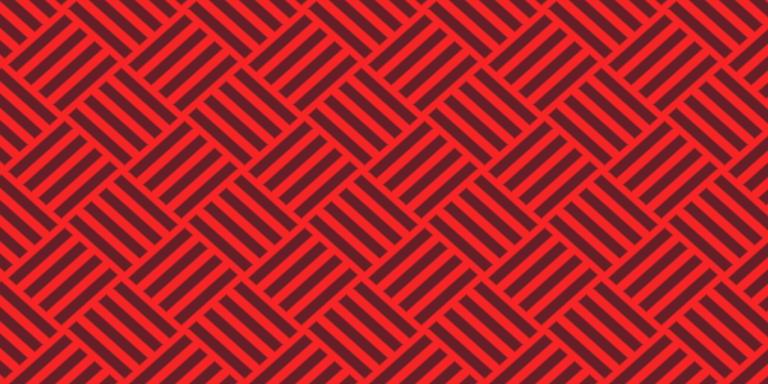
A WebGL 1 fragment shader for this pattern:

```glsl
precision highp float;

// Diagonal basket weave: dark bars on red, four to a block, with neighbouring
// blocks turned to cross each other. A skewed grid gives the diamond cells,
// cell parity picks the bar direction, and a distance function draws the bars.

uniform vec2 u_resolution;

const vec3 RED = vec3(0.97, 0.14, 0.15);
const vec3 MAROON = vec3(0.40, 0.12, 0.15);

// Lengths are fractions of the canvas height.
const vec2 REPEAT = vec2(0.3125, 0.27778);  // 6.4 across, 3.6 down
const vec2 BLOCK_CENTER = vec2(0.0078, 0.1410);
const float EDGE_SOFTNESS = 0.0055;

const float BARS = 4.0;         // bars per block
const float BAR_WIDTH = 0.54;   // fraction of the bar spacing
const float BAR_LENGTH = 0.94;  // fraction of the block side

// Diamond grid coordinates: x climbs to the right, y falls to the right.
vec2 toDiamond(vec2 p, vec2 period) {
  vec2 q = p / period;
  return vec2(q.x + q.y, q.x - q.y);
}

// Distance between opposite sides of a diamond cell.
float diamondHeight(vec2 period) {
  return period.x * period.y / length(period);
}

// Signed distance to the bars of a block, in block sides.
// x runs along the bars and y across them, both from -0.5 to 0.5.
float barDistance(vec2 local, float count, float width, float barLength) {
  float across = abs(fract((local.y + 0.5) * count) - 0.5) - 0.5 * width;
  float along = abs(local.x) - 0.5 * barLength;
  return max(along, across / count);
}

// Coverage of a shape from its signed distance, with a linear edge.
float coverage(float dist, float softness) {
  return clamp(0.5 - dist / softness, 0.0, 1.0);
}

void main() {
  vec2 p = gl_FragCoord.xy / u_resolution.y;
  vec2 grid = toDiamond(p - BLOCK_CENTER, REPEAT);
  vec2 cell = floor(grid + 0.5);
  vec2 local = grid - cell;

  // Even cells hold falling bars, odd cells rising ones.
  float parity = mod(cell.x + cell.y, 2.0);
  vec2 block = parity < 0.5 ? local.yx : local.xy;

  float dist = barDistance(block, BARS, BAR_WIDTH, BAR_LENGTH);
  dist *= diamondHeight(REPEAT);

  float softness = max(EDGE_SOFTNESS, 1.0 / u_resolution.y);
  gl_FragColor = vec4(mix(RED, MAROON, coverage(dist, softness)), 1.0);
}
```
